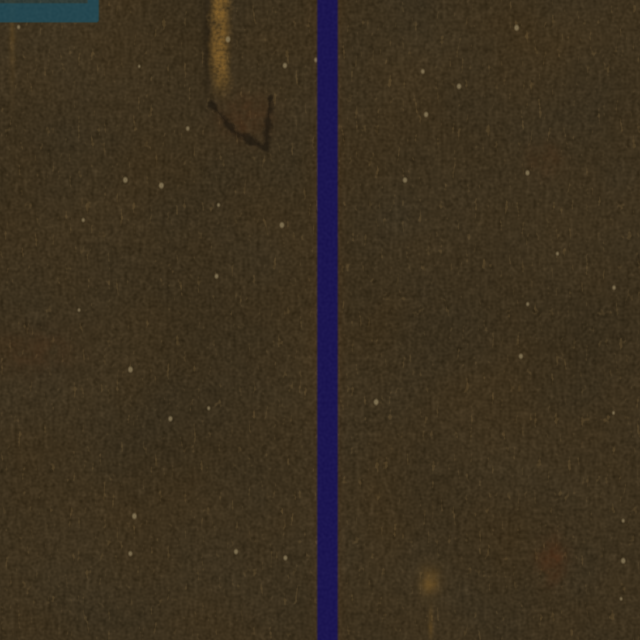
Reproduce this texture procedurally as a WebGL 2 fragment shader.

```glsl
#version 300 es
precision highp float;

uniform vec2 u_resolution;
out vec4 fragColor;

const vec3 CLOTH_DARK = vec3(0.205, 0.165, 0.098);
const vec3 CLOTH_LIGHT = vec3(0.275, 0.225, 0.145);
const vec3 THREAD = vec3(0.40, 0.32, 0.19);
const vec3 STRIPE_BLUE = vec3(0.108, 0.085, 0.315);
const vec3 BAR_TEAL = vec3(0.13, 0.29, 0.34);
const vec3 OCHRE = vec3(0.50, 0.37, 0.17);
const vec3 RUST = vec3(0.34, 0.18, 0.09);
const vec3 SHADOW = vec3(0.09, 0.07, 0.045);
const vec3 SPECK = vec3(0.56, 0.50, 0.37);

const float STRIPE_X = 0.5117;
const float STRIPE_HALF = 0.0160;
const vec2 BAR_CORNER = vec2(0.154, 0.9655);
const vec2 WEAVE_FREQ = vec2(135.0, 58.0);
const float GRAIN_FREQ = 185.0;
const float SPECK_CELLS = 13.0;

vec2 hash2(vec2 p) {
    p = vec2(dot(p, vec2(127.1, 311.7)), dot(p, vec2(269.5, 183.3)));
    return fract(sin(p) * 43758.55);
}

// Gradient noise, roughly -0.7 to 0.7
float noise(vec2 p) {
    vec2 i = floor(p), f = fract(p);
    vec2 w = f * f * f * (f * (f * 6.0 - 15.0) + 10.0);
    vec2 e = vec2(0.0, 1.0);
    float a = dot(hash2(i) * 2.0 - 1.0, f);
    float b = dot(hash2(i + e.yx) * 2.0 - 1.0, f - e.yx);
    float c = dot(hash2(i + e.xy) * 2.0 - 1.0, f - e.xy);
    float d = dot(hash2(i + e.yy) * 2.0 - 1.0, f - e.yy);
    return mix(mix(a, b, w.x), mix(c, d, w.x), w.y);
}

float fbm(vec2 p) {
    float sum = 0.0, amp = 0.6;
    for (int k = 0; k < 4; k++) {
        sum += amp * noise(p);
        p = p * 2.03 + 17.3;
        amp *= 0.5;
    }
    return sum;
}

// Soft elliptical patch
float blob(vec2 p, vec2 centre, vec2 radius) {
    vec2 q = (p - centre) / radius;
    return exp(-dot(q, q));
}

float segment(vec2 p, vec2 a, vec2 b) {
    vec2 ab = b - a;
    return length(p - a - ab * clamp(dot(p - a, ab) / dot(ab, ab), 0.0, 1.0));
}

vec3 cloth(vec2 uv, float grain) {
    float weave = noise(uv * WEAVE_FREQ);
    float cross = noise(uv * WEAVE_FREQ.yx + 41.0);
    float stain = fbm(uv * 5.0 + 3.0);
    float tone = 0.42 + 0.75 * weave + 0.35 * cross + 0.75 * grain + 0.5 * stain;
    vec3 col = mix(CLOTH_DARK, CLOTH_LIGHT, tone);
    float lit = smoothstep(0.22, 0.6, noise(uv * vec2(150.0, 42.0) + 9.0) + 0.3 * grain);
    col = mix(col, THREAD, 0.42 * lit);
    return col + vec3(0.018, 0.003, -0.012) * fbm(uv * 7.0 + 60.0);
}

// Scattered pale flecks, one candidate per cell
float specks(vec2 uv, float px) {
    vec2 cell = floor(uv * SPECK_CELLS);
    vec2 pos = (cell + 0.15 + 0.7 * hash2(cell + 5.0)) / SPECK_CELLS;
    vec2 pick = hash2(cell + 83.0);
    float radius = mix(0.0012, 0.0032, pick.y);
    float d = length((uv - pos) * vec2(1.0, 0.8)) - radius;
    return step(0.83, pick.x) * (1.0 - smoothstep(-px, px + 0.001, d));
}

void main() {
    vec2 uv = gl_FragCoord.xy / u_resolution;
    float px = 1.0 / min(u_resolution.x, u_resolution.y);
    float grain = noise(uv * GRAIN_FREQ);
    float rough = fbm(uv * 42.0);
    vec3 col = cloth(uv, grain);

    // Rust stains
    float rust = 0.55 * blob(uv, vec2(0.863, 0.125), vec2(0.022, 0.032))
        + 0.25 * blob(uv, vec2(0.85, 0.75), vec2(0.025))
        + 0.20 * blob(uv, vec2(0.055, 0.45), vec2(0.06, 0.035))
        + 0.35 * blob(uv, vec2(0.385, 0.815), vec2(0.04, 0.035));
    col = mix(col, RUST, rust * clamp(0.65 + 1.5 * rough, 0.0, 1.0));

    // Ochre drip with a dark hooked end
    float dripX = 0.344 + 0.006 * noise(vec2(uv.y * 25.0, 2.5));
    float drip = 1.0 - smoothstep(0.005, 0.022, abs(uv.x - dripX) + 0.012 * rough);
    drip *= smoothstep(0.835, 0.90, uv.y);
    float hook = min(segment(uv, vec2(0.333, 0.835), vec2(0.365, 0.795)),
                     segment(uv, vec2(0.365, 0.795), vec2(0.415, 0.768)));
    hook = min(hook, segment(uv, vec2(0.415, 0.768), vec2(0.422, 0.845)));
    col = mix(col, SHADOW, 0.6 * (1.0 - smoothstep(0.001, 0.009, hook + 0.012 * rough)));
    col = mix(col, SHADOW, 0.35 * blob(uv, vec2(0.325, 0.94), vec2(0.009, 0.09)));
    col = mix(col, OCHRE, drip * clamp(0.65 + 1.2 * rough + 0.5 * grain, 0.0, 1.0));

    // Pale streak, lower dab and its tail
    float streak = blob(uv, vec2(0.019, 0.95), vec2(0.005, 0.08));
    float dab = blob(uv, vec2(0.671, 0.092), vec2(0.015, 0.022));
    float tail = blob(uv, vec2(0.673, 0.025), vec2(0.004, 0.022));
    float pale = 0.35 * streak + 0.65 * dab + 0.45 * tail;
    col = mix(col, OCHRE, pale * clamp(0.75 + 1.2 * rough, 0.0, 1.0));
    col = mix(col, SPECK, 0.75 * specks(uv, px));

    // Blue stripe with a warm fringe
    float stripe = abs(uv.x - STRIPE_X) - STRIPE_HALF;
    col += vec3(0.025, 0.008, 0.0) * exp(-abs(stripe) / 0.006);
    col = mix(STRIPE_BLUE + 0.025 * grain, col, smoothstep(-px - 0.001, px + 0.001, stripe));

    // Teal bar in the upper left, darker along its inner top edge
    vec2 q = vec2(uv.x - BAR_CORNER.x, BAR_CORNER.y - uv.y) + 0.004;
    float bar = length(max(q, 0.0)) + min(max(q.x, q.y), 0.0) - 0.004;
    float inner = smoothstep(0.993, 0.997, uv.y) * (1.0 - smoothstep(0.135, 0.139, uv.x));
    vec3 teal = mix(BAR_TEAL, col, 0.12 + 0.45 * inner) + 0.015 * grain;
    col = mix(teal, col, smoothstep(-px, px + 0.001, bar));

    fragColor = vec4(clamp(col, 0.0, 1.0), 1.0);
}
```
